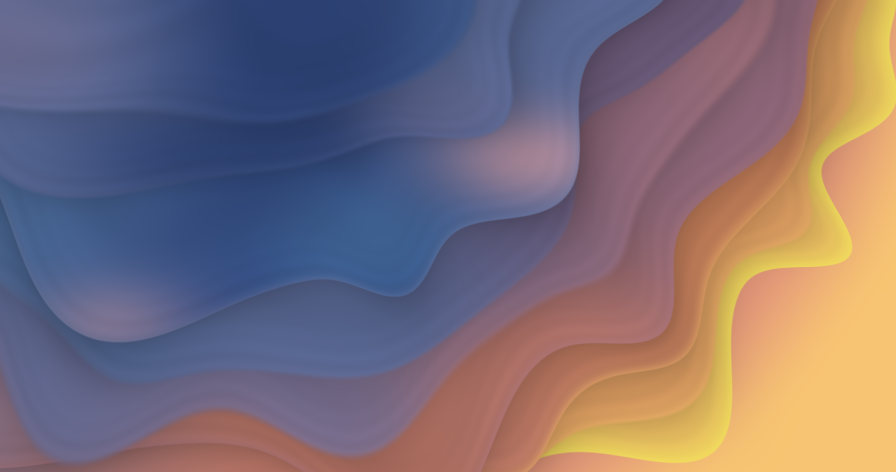
This background is drawn by a WebGL 1 fragment shader. Its source:

```glsl
precision highp float;
uniform vec2 u_resolution;

// Canvas extent and the point the sheets fan out from
const vec2 EXTENT = vec2(7.68, 4.05);
const vec2 CENTRE = vec2(2.2, 4.65);

// Lighting
const float SHADOW_WIDTH = 0.22;
const float FOLD_STRENGTH = 0.02;
const float FOLD_FREQUENCY = 7.0;
const float PLEAT_STRENGTH = 0.03;
const float PLEAT_FREQUENCY = 38.0;
const float PLEAT_REACH = 0.22;

// Palette
const vec3 SALMON = vec3(0.91, 0.60, 0.49);
const vec3 PEACH = vec3(0.97, 0.77, 0.45);
const vec3 YELLOW = vec3(0.96, 0.87, 0.37);
const vec3 AMBER = vec3(0.90, 0.68, 0.39);
const vec3 ORANGE = vec3(0.79, 0.51, 0.36);
const vec3 RUST = vec3(0.74, 0.47, 0.41);
const vec3 ROSE = vec3(0.64, 0.44, 0.47);
const vec3 MAUVE = vec3(0.55, 0.40, 0.47);
const vec3 PLUM = vec3(0.41, 0.34, 0.46);
const vec3 LILAC = vec3(0.45, 0.42, 0.55);
const vec3 SLATE = vec3(0.34, 0.40, 0.57);
const vec3 STEEL = vec3(0.29, 0.41, 0.59);
const vec3 AZURE = vec3(0.25, 0.40, 0.59);
const vec3 NAVY = vec3(0.17, 0.25, 0.44);
const vec3 BLUSH = vec3(0.70, 0.55, 0.61);

// Swell of an edge around one angle
float bump(float angle, float middle, float width, float height) {
  float x = (angle - middle) / width;
  return height * exp(-x * x);
}

// Colour along a sheet, from left through middle to right
vec3 ramp(float along, vec3 left, vec3 middle, vec3 right) {
  vec3 colour = mix(left, middle, smoothstep(-0.8, 0.05, along));
  return mix(colour, right, smoothstep(0.25, 1.05, along));
}

// Soft patch of light, placed in canvas units from the upper left
vec3 glow(vec3 colour, vec2 p, vec2 place, vec2 size, vec3 tint, float strength) {
  vec2 q = (vec2(p.x, EXTENT.y - p.y) - place) / size;
  return mix(colour, tint, strength * exp(-dot(q, q)));
}

// Lays one sheet over the scene: shadow, folds, pleats, lit rim, edge
vec3 lay(vec3 scene, vec2 polar, float edge, vec3 fabric, vec3 rim,
         float rimWidth, float rimStrength, float shade, float softness) {
  float blur = 1.2 * EXTENT.y / u_resolution.y + softness;
  float outside = polar.y - edge;
  float depth = max(-outside, 0.0);
  float sway = 2.0 * sin(3.0 * polar.x);
  scene *= 1.0 - shade * exp(-max(outside, 0.0) / SHADOW_WIDTH);
  fabric *= 1.0 + FOLD_STRENGTH * sin(FOLD_FREQUENCY * depth + sway)
          + PLEAT_STRENGTH * sin(PLEAT_FREQUENCY * depth + sway) * exp(-depth / PLEAT_REACH);
  fabric = mix(fabric, rim, rimStrength * exp(-depth / rimWidth));
  return mix(scene, fabric, 1.0 - smoothstep(-blur, blur, outside));
}

void main() {
  vec2 p = EXTENT * gl_FragCoord.xy / u_resolution;
  vec2 ray = vec2(p.x - CENTRE.x, CENTRE.y - p.y);
  float a = atan(ray.x, ray.y);
  vec2 polar = vec2(a, length(ray));

  // Edges, from the innermost sheet outwards
  float e1 = 1.65 + bump(a, -1.3, 0.5, 1.6) + bump(a, 1.15, 0.45, 0.35);
  float e2 = 2.05 + bump(a, -0.85, 0.45, 1.0) + bump(a, 0.9, 0.22, 0.62)
           + bump(a, 1.4, 0.3, 0.3);
  float e3 = 3.0 + bump(a, -0.4, 0.3, 0.78) + bump(a, 0.39, 0.13, 0.38)
           + bump(a, 0.86, 0.19, 0.5) + bump(a, 1.45, 0.15, 0.6);
  float e4 = 3.75 + bump(a, -0.3, 0.15, 0.3) + bump(a, 0.28, 0.2, 0.2)
           - bump(a, 1.03, 0.16, 0.5) + bump(a, 1.46, 0.14, 0.5);
  float e5 = 4.0 + bump(a, -0.36, 0.18, 0.87) + bump(a, 0.2, 0.18, 0.6)
           + bump(a, 0.81, 0.1, 0.22) + bump(a, 1.42, 0.22, 0.5);
  float e6 = 4.35 + bump(a, 0.28, 0.18, 1.0) + bump(a, 0.79, 0.11, 0.55)
           + bump(a, 1.25, 0.18, 0.55) + bump(a, 1.5, 0.12, 0.4) + bump(a, -0.6, 0.3, 1.0);
  float e7 = 4.8 + bump(a, 0.45, 0.1, 0.4) + bump(a, 0.79, 0.1, 0.38)
           + bump(a, 1.18, 0.15, 0.25) + bump(a, 1.5, 0.1, 0.25) + bump(a, -0.5, 0.35, 1.0);
  float e8 = 5.1 + bump(a, 0.72, 0.13, 0.85) + bump(a, 1.07, 0.07, 0.7)
           + bump(a, 1.3, 0.09, 0.55) + bump(a, 1.47, 0.1, 0.4) + bump(a, -0.5, 0.35, 1.0);

  // Warm backdrop
  vec3 colour = mix(SALMON, PEACH, smoothstep(5.1, 6.2, polar.y));

  // Yellow and orange sheets
  colour = lay(colour, polar, e8, AMBER, YELLOW, 0.3, 1.0, 0.0, 0.0);
  colour = lay(colour, polar, mix(e7, e8, 0.5), mix(ORANGE, AMBER, 0.55), AMBER, 0.1, 0.8, 0.1, 0.01);
  colour = lay(colour, polar, e7, ramp(a, LILAC, RUST, ORANGE * 0.95), AMBER, 0.05, 0.6, 0.12, 0.0);

  // Rose and mauve sheets
  vec3 fabric = ramp(a, LILAC, RUST * 0.92, MAUVE);
  fabric = glow(fabric, p, vec2(5.0, 3.2), vec2(1.2, 0.8), RUST, 0.8);
  colour = lay(colour, polar, e6, fabric, ROSE, 0.06, 0.6, 0.16, 0.0);
  fabric = ramp(a, SLATE, LILAC, MAUVE);
  fabric = glow(fabric, p, vec2(4.1, 3.2), vec2(0.8, 0.7), ROSE, 0.6);
  fabric = glow(fabric, p, vec2(6.3, 0.3), vec2(0.6, 0.7), ROSE, 0.5);
  colour = lay(colour, polar, e5, fabric, ROSE, 0.12, 0.25, 0.12, 0.04);
  fabric = ramp(a, STEEL, SLATE, PLUM);
  colour = lay(colour, polar, e4, fabric, LILAC, 0.1, 0.3, 0.1, 0.02);

  // Large blue sheet with its pale curl
  fabric = ramp(a, STEEL, NAVY * 1.1, SLATE);
  fabric = glow(fabric, p, vec2(3.2, 2.1), vec2(1.0, 0.6), AZURE, 0.85);
  fabric = glow(fabric, p, vec2(0.95, 2.8), vec2(0.75, 0.4), BLUSH, 0.55);
  fabric = glow(fabric, p, vec2(4.55, 1.35), vec2(0.75, 0.4), BLUSH, 0.9);
  colour = lay(colour, polar, e3, fabric, mix(AZURE, BLUSH, 0.35), 0.04, 0.5, 0.2, 0.0);

  // Dark inner sheets
  fabric = ramp(a, SLATE, NAVY, SLATE);
  fabric = glow(fabric, p, vec2(1.6, 1.3), vec2(1.1, 0.4), NAVY, 0.7);
  fabric = glow(fabric, p, vec2(3.8, 1.0), vec2(0.7, 0.4), LILAC, 0.4);
  colour = lay(colour, polar, e2, fabric, SLATE, 0.06, 0.25, 0.16, 0.02);
  fabric = ramp((p.x - 2.2) / 2.2, SLATE, NAVY, mix(NAVY, STEEL, 0.6));
  fabric = glow(fabric, p, vec2(0.0, 0.4), vec2(1.0, 0.6), LILAC, 0.6);
  colour = lay(colour, polar, e1, fabric, SLATE, 0.08, 0.2, 0.12, 0.04);

  gl_FragColor = vec4(colour, 1.0);
}
```
